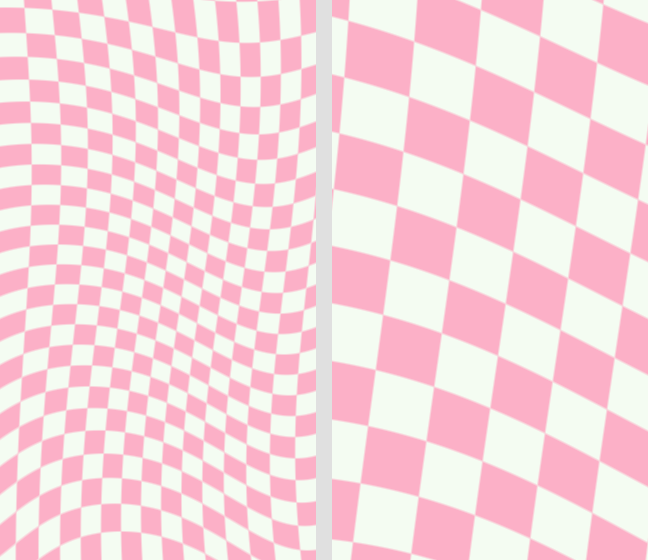
Left, the full canvas; right, a detail of the centre.
Write a Shadertoy shader that draws this pattern.

```glsl
// A two-colour checkerboard on a sheet that ripples like cloth.
// Each point is unbent by two drifting cosine waves, then stretched by
// cubics so that the cells are smallest near the middle of the sheet.

const float PI = 3.14159265;

// Column number: upright lines sway sideways, with a phase that leans with x.
float columnAt(vec2 p) {
    float sway = 0.0625 - 0.134 * (p.x - 0.602) * (p.x - 0.602);
    float phase = 2.56 * (p.y - 0.579 + 0.4 * p.x);
    float t = p.x - sway * cos(phase) - 0.59;
    return 8.29 + 15.265 * t - 4.48 * t * t * t;
}

// Row number: level lines rise to a crest, then fall to a trough on the right.
float rowAt(vec2 p) {
    float growth = 0.0741 * (1.0 - exp(-2.88 * p.y));
    float crest = 0.0116 + 0.22 * p.y;
    float halfWave = 0.752 - 0.1 * p.y;
    float phase = PI * (p.x - crest) / halfWave;
    float s = sin(phase);
    float t = p.y + (0.0417 + growth) * cos(phase) + 0.3 * growth * s * s - 0.972;
    return 12.37 + 15.596 * t - 2.306 * t * t * t;
}

void mainImage(out vec4 fragColor, in vec2 fragCoord) {
    // Sheet coordinates: width 1, height 16/9, y running down from the top
    vec2 uv = fragCoord / iResolution.xy;
    vec2 p = vec2(uv.x, (1.0 - uv.y) * 16.0 / 9.0);
    vec2 cell = vec2(columnAt(p), rowAt(p));

    // Square waves with smoothed edges; their product gives the checks
    vec2 wave = clamp(sin(PI * cell) / (PI * fwidth(cell)), -1.0, 1.0);
    float check = 0.5 + 0.5 * wave.x * wave.y;

    vec3 mint = vec3(0.957, 0.99, 0.95);
    vec3 pink = vec3(0.99, 0.69, 0.78);
    fragColor = vec4(mix(mint, pink, check), 1.0);
}
```
